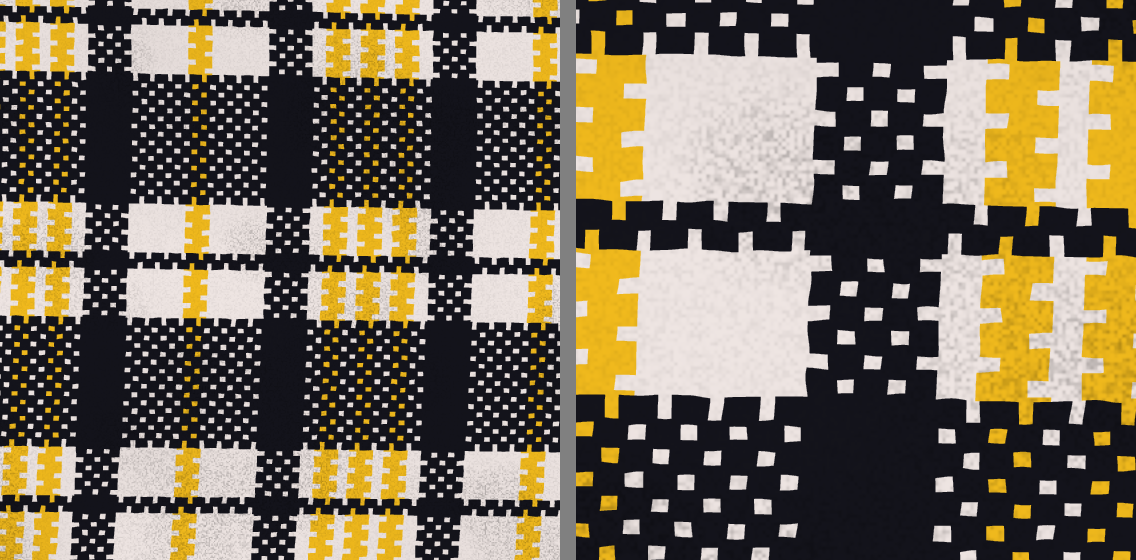
Left: the whole. Right: its middle third, enlarged.
This pattern is drawn by a three.js fragment shader. Its source:

```glsl
varying vec2 vUv;

const vec3 INK = vec3(0.075, 0.075, 0.105);
const vec3 CREAM = vec3(0.91, 0.875, 0.865);
const vec3 GOLD = vec3(0.92, 0.71, 0.11);

const vec2 REPEAT = vec2(40.0, 30.0);      // threads per repeat
const vec2 PITCH = vec2(0.0154, 0.01458);  // thread spacing
const vec2 ORIGIN = vec2(0.2347, 0.3594);  // start of a repeat, from the top left
const float LEAN = 0.033;                  // leftward drift down the cloth
const vec2 TILT = vec2(0.022, 0.014);      // row slope at the top, loss toward the bottom
const vec2 DOT = vec2(0.33, 0.29);         // half size of a dot, in threads
const float TICK = 0.27;                   // half width of an edge tick
const float NOTCH = 0.31;                  // half height of a cream notch in gold
const float WOBBLE = 0.0022;
const float JITTER = 0.10;
const float GRAIN = 420.0;
const float WEAR = 0.24;
const int SAMPLES = 4;

float hash(vec2 p) {
  vec3 q = fract(p.xyx * 0.1031);
  q += dot(q, q.yzx + 33.33);
  return fract((q.x + q.y) * q.z);
}

float noise(vec2 p) {
  vec2 i = floor(p), f = fract(p);
  f = f * f * (3.0 - 2.0 * f);
  return mix(mix(hash(i), hash(i + vec2(1.0, 0.0)), f.x),
             mix(hash(i + vec2(0.0, 1.0)), hash(i + 1.0), f.x), f.y);
}

bool within(float v, float first, float last) {
  return v >= first && v <= last;
}

// Canvas position to thread coordinates, rows counted downward
vec2 toThreads(vec2 uv) {
  vec2 p = vec2(uv.x, 1.0 - uv.y);
  p += WOBBLE * (vec2(noise(p * 70.0), noise(p * 70.0 + 37.0)) - 0.5);
  p += vec2(LEAN * p.y * p.y, -p.x * (TILT.x - TILT.y * p.y));
  return (p - ORIGIN) / PITCH;
}

// Centre of the nearest pair of gold threads
float goldCentre(float x) {
  return x < 18.0 ? 8.0 : clamp(floor(x / 4.0 + 0.5) * 4.0, 24.0, 32.0);
}

vec3 weave(vec2 uv) {
  vec2 t = toThreads(uv);
  vec2 id = floor(t);
  vec2 cell = mod(id, REPEAT);
  vec2 f = t - id - 0.5;
  bool raised = mod(id.x + id.y, 2.0) < 0.5;
  bool inBlock = within(cell.x, 0.0, 15.0) || within(cell.x, 21.0, 34.0);
  bool inBand = within(cell.y, 0.0, 5.0) || within(cell.y, 8.0, 13.0);

  // Solid cream blocks with toothed gold stripes
  if (inBlock && inBand) {
    float x = cell.x + f.x + 0.5;
    float q = x - goldCentre(x);
    bool leftRow = mod(id.y, 2.0) > 0.5;
    bool notch = (q < 0.0) != leftRow && abs(f.y) < NOTCH;
    return abs(q) < 0.55 || (abs(q) < 1.4 && !notch) ? GOLD : CREAM;
  }
  if (!raised || !(inBlock || inBand)) return INK;

  // Ticks running out from block edges, otherwise loose dots
  bool lit;
  if (inBlock) {
    float middle = cell.x + 0.5;
    vec3 thread = abs(middle - goldCentre(middle)) < 1.0 ? GOLD : CREAM;
    bool below = cell.y == 6.0 || cell.y == 14.0;
    bool above = cell.y == 7.0 || cell.y == 29.0;
    float reach = cell.y < 8.0 ? 0.3 : 0.42;
    vec2 g = f + JITTER * (vec2(hash(id), hash(id + 71.0)) - 0.5);
    if (below) lit = abs(f.x) < TICK && f.y < reach;
    else if (above) lit = abs(f.x) < TICK && f.y > -reach;
    else lit = all(lessThan(abs(g), DOT));
    return lit ? thread : INK;
  }
  bool leftEdge = cell.x == 16.0 || cell.x == 35.0;
  bool rightEdge = cell.x == 20.0 || cell.x == 39.0;
  lit = abs(f.y) < DOT.y && (leftEdge || f.x > -DOT.x) && (rightEdge || f.x < DOT.x);
  return lit ? CREAM : INK;
}

void main() {
  // Average over the pixel footprint
  vec2 footprint = fwidth(vUv) * 1.2;
  vec3 color = vec3(0.0);
  for (int j = 0; j < SAMPLES; j++) {
    for (int i = 0; i < SAMPLES; i++) {
      vec2 offset = (vec2(float(i), float(j)) + 0.5) / float(SAMPLES) - 0.5;
      color += weave(vUv + offset * footprint);
    }
  }
  color /= float(SAMPLES * SAMPLES);

  // Patchy worn grain and soft shading
  float patchy = smoothstep(0.35, 0.8, noise(vUv * 9.0 + 5.0));
  float speck = noise(vUv * GRAIN);
  color *= 1.0 - WEAR * (0.25 + 0.75 * patchy) * speck * speck;
  color *= 0.98 + 0.05 * noise(vUv * 4.0);
  gl_FragColor = vec4(color, 1.0);
}
```
